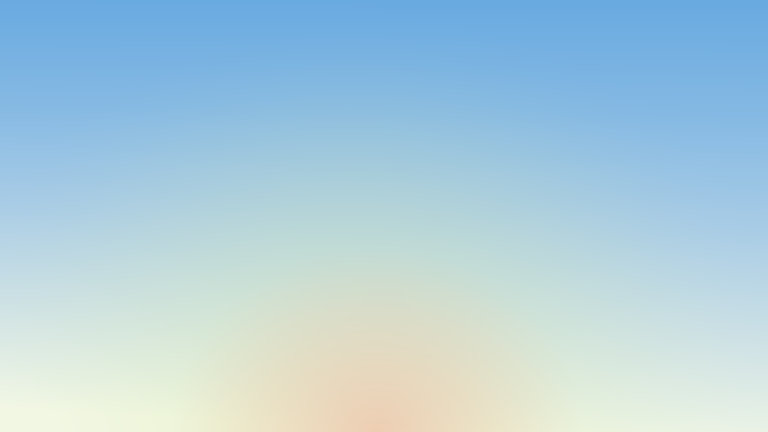
This background is drawn by a Shadertoy shader. Its source:

```glsl
// A soft dawn sky: blue overhead fading to pale cream at the horizon.
// A slightly tilted vertical gradient is tinted by a wide yellow-green
// haze and by a smaller peach glow at the bottom centre.

// Sky colours from the horizon up, at even steps of height
const vec3 HORIZON = vec3(0.95, 0.97, 0.90);
const vec3 LOW_SKY = vec3(0.81, 0.885, 0.90);
const vec3 MID_SKY = vec3(0.66, 0.80, 0.90);
const vec3 HIGH_SKY = vec3(0.52, 0.725, 0.89);
const vec3 ZENITH = vec3(0.41, 0.665, 0.88);
const float TILT = 0.12;          // extra height from left to right edge

// Glows: centre in canvas units, radii in canvas heights
const vec3 HAZE_COLOR = vec3(0.87, 0.93, 0.68);
const vec2 HAZE_CENTER = vec2(0.47, 0.18);
const vec2 HAZE_RADIUS = vec2(0.98, 0.80);
const float HAZE_STRENGTH = 0.34;

const vec3 PEACH_COLOR = vec3(0.93, 0.78, 0.68);
const vec2 PEACH_CENTER = vec2(0.49, 0.0);
const vec2 PEACH_RADIUS = vec2(0.48, 0.43);
const float PEACH_STRENGTH = 0.85;

// Blends the five sky colours by height
vec3 skyGradient(float height) {
    float t = 4.0 * clamp(height, 0.0, 1.0);
    vec3 color = mix(HORIZON, LOW_SKY, clamp(t, 0.0, 1.0));
    color = mix(color, MID_SKY, clamp(t - 1.0, 0.0, 1.0));
    color = mix(color, HIGH_SKY, clamp(t - 2.0, 0.0, 1.0));
    return mix(color, ZENITH, clamp(t - 3.0, 0.0, 1.0));
}

// Elliptic falloff: one at the centre, zero at the rim
float glow(vec2 uv, vec2 center, vec2 radius, float aspect) {
    vec2 offset = (uv - center) * vec2(aspect, 1.0) / radius;
    return max(1.0 - length(offset), 0.0);
}

void mainImage(out vec4 fragColor, in vec2 fragCoord) {
    vec2 uv = fragCoord / iResolution.xy;
    float aspect = iResolution.x / iResolution.y;

    // Base sky, tilted most near the horizon
    float tilt = TILT * (uv.x - 0.5) * (1.0 - uv.y);
    vec3 color = skyGradient(uv.y + tilt);

    // Wide haze, with a rounded profile
    float haze = glow(uv, HAZE_CENTER, HAZE_RADIUS, aspect);
    haze = smoothstep(0.0, 0.9, haze);
    color = mix(color, HAZE_COLOR, HAZE_STRENGTH * haze);

    // Peach glow on the horizon
    float peach = glow(uv, PEACH_CENTER, PEACH_RADIUS, aspect);
    color = mix(color, PEACH_COLOR, PEACH_STRENGTH * pow(peach, 1.1));

    fragColor = vec4(color, 1.0);
}
```
